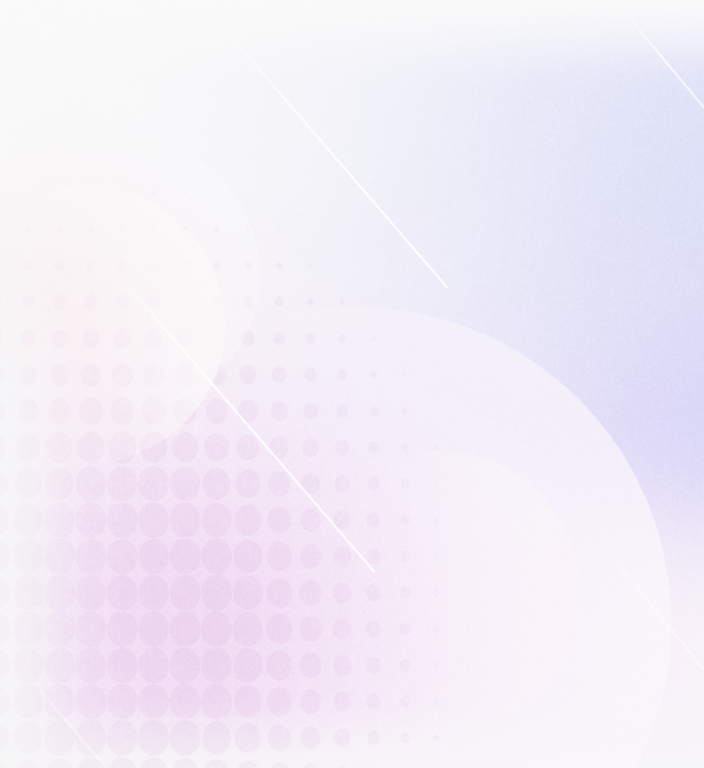
Write a Shadertoy shader that draws this background.

```glsl
float hash(vec2 p) {
    vec3 q = fract(vec3(p.xyx) * 0.1031);
    q += dot(q, q.yzx + 33.33);
    return fract((q.x + q.y) * q.z);
}

float noise(vec2 p) {
    vec2 i = floor(p), f = fract(p);
    f = f * f * (3.0 - 2.0 * f);
    return mix(mix(hash(i), hash(i + vec2(1, 0)), f.x),
               mix(hash(i + vec2(0, 1)), hash(i + 1.0), f.x), f.y);
}

// Soft elliptical glow
float glow(vec2 p, vec2 center, vec2 spread) {
    vec2 d = (p - center) / spread;
    return exp(-dot(d, d));
}

// Crisp disc whose opacity grows along a direction
float fadingDisc(vec2 p, vec2 center, float radius, vec2 dir, float start) {
    vec2 d = p - center;
    float aa = 0.8 / iResolution.y;
    float mask = 1.0 - smoothstep(-aa, aa, length(d) - radius);
    return mask * smoothstep(start, 1.0, dot(d, normalize(dir)) / radius);
}

// Thin stroke that brightens from a to b
float streak(vec2 p, vec2 a, vec2 b) {
    vec2 ab = b - a;
    float h = clamp(dot(p - a, ab) / dot(ab, ab), 0.0, 1.0);
    float d = length(p - a - ab * h);
    float aa = 0.7 / iResolution.y;
    return (1.0 - smoothstep(0.0014 - aa, 0.0014 + aa, d)) * smoothstep(0.0, 0.5, h);
}

// Halftone grid with dots shrinking away from a focus
float halftone(vec2 p) {
    vec2 cell = vec2(0.0409, 0.0473), origin = vec2(0.016, 0.0154);
    vec2 q = (p - origin) / cell;
    vec2 center = (floor(q) + 0.5) * cell + origin;
    float d = length((center - vec2(0.165, 0.193)) * vec2(1.0, 0.8));
    float radius = min(0.49, 0.707 - 1.463 * d);
    float aa = 0.7 / (iResolution.y * cell.x);
    float dotMask = 1.0 - smoothstep(-aa, aa, length(fract(q) - 0.5) - radius);
    return dotMask * smoothstep(0.0, 0.08, radius);
}

void mainImage(out vec4 fragColor, in vec2 fragCoord) {
    vec2 p = fragCoord / iResolution.y;
    vec3 paper = vec3(0.98);
    vec3 color = paper;

    // Blue field on the right
    float blue = glow(p, vec2(0.98, 0.62), vec2(0.47, 0.7));
    blue *= smoothstep(0.15, 0.46, p.y) * smoothstep(1.01, 0.88, p.y);
    color = mix(color, vec3(0.862, 0.872, 0.968), blue);

    // Pink and purple field at the lower left
    color = mix(color, vec3(0.96, 0.9, 0.97), 0.95 * glow(p, vec2(0.36, 0.2), vec2(0.6, 0.34)));
    color = mix(color, vec3(0.98, 0.92, 0.94), 0.7 * glow(p, vec2(0.1, 0.58), vec2(0.17, 0.16)));
    color = mix(color, vec3(0.94, 0.855, 0.95), 0.8 * glow(p, vec2(0.26, 0.19), vec2(0.23, 0.2)));
    color = mix(color, vec3(0.84, 0.82, 0.97), 0.65 * glow(p, vec2(0.95, 0.45), vec2(0.2, 0.13)));

    // Pale borders
    float inside = smoothstep(-0.01, 0.13, p.x) * smoothstep(-0.02, 0.1, p.y);
    color = mix(vec3(0.966, 0.962, 0.968), color, mix(inside, 1.0, smoothstep(0.5, 0.8, p.y)));

    // Halftone dots
    float dots = halftone(p) * mix(0.4, 1.0, smoothstep(0.0, 0.2, p.x));
    color *= mix(vec3(1.0), vec3(0.982, 0.963, 0.983), dots);

    // Translucent discs
    color = mix(color, vec3(0.98, 0.97, 0.985),
                0.7 * fadingDisc(p, vec2(0.464, 0.19), 0.41, vec2(1.0, 0.1), -0.5));
    color = mix(color, vec3(0.98, 0.955, 0.98),
                0.75 * fadingDisc(p, vec2(0.569, 0.228), 0.186, vec2(1.0, 0.15), -0.5));
    color = mix(color, paper,
                0.4 * fadingDisc(p, vec2(0.156, 0.642), 0.182, vec2(1.0, 0.2), -0.4));
    color = mix(color, vec3(0.982, 0.974, 0.978),
                0.8 * fadingDisc(p, vec2(0.113, 0.577), 0.18, vec2(1.0, 0.4), -0.7));

    // Film grain
    float grain = noise(p * 420.0) + 0.5 * hash(floor(p * 512.0)) - 0.75;
    color += grain * mix(0.004, 0.018, smoothstep(0.0, 0.1, 0.98 - color.g));

    // Diagonal light streaks
    float light = 0.9 * streak(p, vec2(0.26, 1.0), vec2(0.582, 0.626));
    light = max(light, 0.85 * streak(p, vec2(0.104, 0.7), vec2(0.487, 0.256)));
    light = max(light, 0.7 * streak(p, vec2(0.8, 1.0), vec2(0.925, 0.85)));
    light = max(light, 0.4 * streak(p, vec2(0.768, 0.31), vec2(0.925, 0.118)));
    light = max(light, 0.4 * streak(p, vec2(0.03, 0.127), vec2(0.13, 0.01)));
    color = mix(color, vec3(1.0), light);

    fragColor = vec4(clamp(color, 0.0, 1.0), 1.0);
}
```
